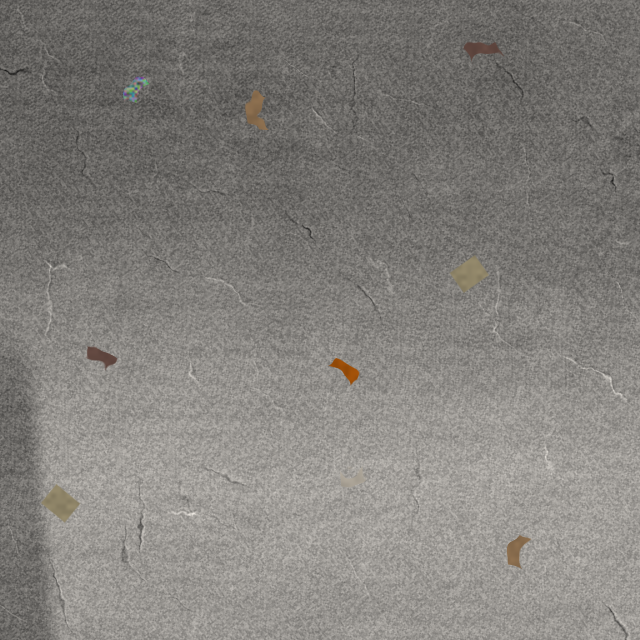
This texture is drawn by a WebGL 1 fragment shader. Its source:

```glsl
precision highp float;
uniform vec2 u_resolution;

const vec3 STONE_TINT = vec3(1.015, 0.995, 0.965);
const vec3 PAPER = vec3(0.55, 0.51, 0.40);
const vec3 CHALK = vec3(0.67, 0.64, 0.59);
const vec3 RUST = vec3(0.60, 0.30, 0.03);
const vec3 BARK = vec3(0.38, 0.28, 0.25);
const vec3 CLAY = vec3(0.53, 0.42, 0.30);

float hash(vec2 p) {
  return fract(sin(dot(p, vec2(127.1, 311.7))) * 43758.5453);
}

vec2 hash2(vec2 p) {
  return vec2(hash(p), hash(p + 37.3));
}

float noise(vec2 p) {
  vec2 cell = floor(p);
  vec2 f = fract(p);
  f = f * f * (3.0 - 2.0 * f);
  float low = mix(hash(cell), hash(cell + vec2(1.0, 0.0)), f.x);
  float high = mix(hash(cell + vec2(0.0, 1.0)), hash(cell + 1.0), f.x);
  return mix(low, high, f.y);
}

vec2 noise2(vec2 p) {
  return vec2(noise(p), noise(p + 31.0)) - 0.5;
}

vec2 rotate(vec2 p, float angle) {
  float c = cos(angle);
  float s = sin(angle);
  return vec2(c * p.x + s * p.y, c * p.y - s * p.x);
}

float fbm(vec2 p) {
  float sum = 0.0;
  float amplitude = 0.5;
  for (int i = 0; i < 5; i++) {
    sum += amplitude * noise(p);
    p = rotate(p, 0.6) * 2.03 + 17.1;
    amplitude *= 0.5;
  }
  return sum;
}

// A thin step in height that follows noise contours and fades in and out
float ledge(vec2 p, float scale, float seed) {
  float rise = smoothstep(0.49, 0.51, fbm(p * scale + seed));
  return rise * smoothstep(0.48, 0.75, noise(p * scale * 2.2 + seed * 3.0));
}

// Rough stone, stretched along the falling diagonal
float relief(vec2 p) {
  vec2 q = rotate(p, -0.8) * vec2(0.65, 1.3);
  return fbm(q * 17.0) + 0.17 * ledge(q, 5.0, 4.0) + 0.12 * ledge(q, 11.0, 23.0);
}

// Broad light: dim above, a bright band low down, shade at lower left
float lighting(vec2 p) {
  float tone = mix(0.422, 0.625, 1.0 - smoothstep(0.20, 0.76, p.y));
  tone -= 0.03 * (1.0 - smoothstep(0.0, 0.2, p.y));
  tone -= 0.04 * (1.0 - smoothstep(0.0, 0.6, length(p - vec2(0.0, 1.0))));
  float edge = 0.09 - 0.08 * p.y;
  float shade = 1.0 - smoothstep(edge - 0.025, edge + 0.012, p.x);
  return tone - 0.18 * shade * (1.0 - smoothstep(0.32, 0.55, p.y));
}

float lineMask(float offset, float width) {
  return exp(-offset * offset / (width * width));
}

// Jagged cracks, each with a lip of the opposite tone on one side
float cracks(vec2 p) {
  float wear = smoothstep(0.2, 0.6, noise(p * 38.0 + 60.0));
  p += 0.034 * noise2(p * 15.0) + 0.017 * noise2(p * 48.0) + 0.006 * noise2(p * 130.0);
  float tone = 0.0;
  for (int i = 0; i < 46; i++) {
    vec2 seed = vec2(float(i), 5.7);
    float angle = -mix(0.1, 1.75, hash(seed + 2.0));
    float reach = mix(0.025, 0.11, hash(seed + 9.0));
    vec2 q = rotate(p - hash2(seed), angle);
    float taper = 1.0 - smoothstep(0.3 * reach, reach, abs(q.x));
    float strength = mix(0.08, 0.26, hash(seed + 13.0));
    float facing = hash(seed + 21.0) < 0.6 ? -1.0 : 0.75;
    float profile = lineMask(q.y, 0.0018) - 0.4 * lineMask(q.y - 0.0036, 0.002);
    tone += facing * strength * taper * profile;
  }
  return tone * mix(0.35, 1.0, wear);
}

vec3 flakeColour(float index, vec2 p) {
  float kind = mod(index, 5.0);
  vec3 colour = kind < 0.5 ? PAPER : kind < 1.5 ? CHALK : kind < 2.5 ? CLAY
    : kind < 3.5 ? BARK : RUST;
  vec3 speckle = vec3(noise(p * 260.0), noise(p * 230.0 + 9.0), noise(p * 240.0 + 23.0));
  return index == 6.0 ? mix(vec3(0.38, 0.42, 0.43), speckle, 0.5) : colour;
}

// Scattered scraps: some clean rectangles, others bent and torn
vec3 addFlakes(vec3 colour, vec2 p, float pixel) {
  for (int i = 0; i < 9; i++) {
    float index = float(i);
    vec2 seed = vec2(index, 83.0);
    vec2 cell = vec2(mod(index, 3.0), floor(index / 3.0));
    vec2 centre = (cell + 0.2 + 0.6 * hash2(seed)) / 3.0;
    vec2 q = rotate(p - centre, 6.283 * hash(seed + 4.0));
    float torn = mod(index, 5.0) < 0.5 ? 0.0 : 1.0;
    q.y += torn * (14.0 * q.x * q.x - 0.003);
    q += torn * 0.022 * noise2(p * 55.0);
    vec2 halfSize = mix(vec2(0.024, 0.019), vec2(0.023, 0.011), torn);
    vec2 d = abs(q) - halfSize;
    float cover = 1.0 - smoothstep(-pixel, pixel, max(d.x, d.y));
    float mottling = 0.92 + 0.16 * noise(p * 120.0);
    colour = mix(colour, flakeColour(index, p) * mottling, cover);
  }
  return colour;
}

void main() {
  float pixel = 1.0 / min(u_resolution.x, u_resolution.y);
  vec2 p = gl_FragCoord.xy * pixel;

  vec2 lightStep = vec2(-0.0011, 0.0013);
  float slope = relief(p - lightStep) - relief(p + lightStep);
  float rough = smoothstep(0.3, 0.8, noise(p * 6.0 + 8.0));
  float roughness = mix(0.45, 1.05, rough * smoothstep(0.0, 0.8, p.y));
  float streaks = noise(p * vec2(7.0, 100.0)) - 0.5;
  float patches = fbm(p * vec2(4.0, 7.0) + 90.0) - 0.5;
  float grain = 0.17 * (noise(rotate(p, 0.6) * 400.0) - 0.5);
  grain += 0.05 * (hash(floor(p * 512.0)) - 0.5);

  float tone = lighting(p) + roughness * slope + cracks(p) + grain;
  tone += 0.03 * streaks + 0.06 * patches;
  vec3 colour = addFlakes(STONE_TINT * tone, p, pixel);
  gl_FragColor = vec4(clamp(colour, 0.0, 1.0), 1.0);
}
```
